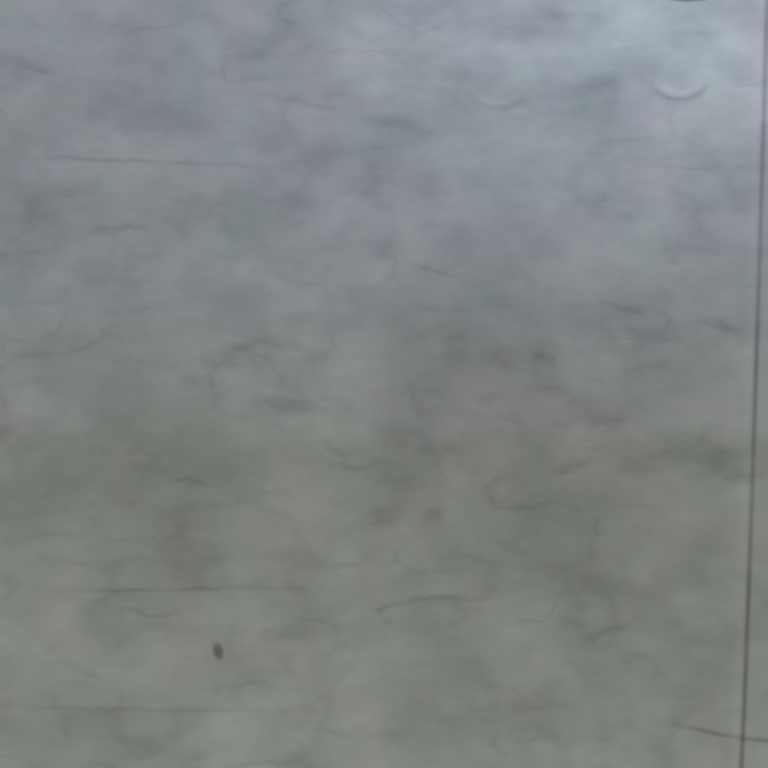
Reproduce this texture procedurally as a Shadertoy shader.

```glsl
// Worn grey-green panel with soft mottling, faint creases, a glossy upper corner and a side seam.

float hash(vec2 p) {
    vec3 q = fract(p.xyx * 0.1031);
    q += dot(q, q.yzx + 33.33);
    return fract((q.x + q.y) * q.z);
}

float noise(vec2 p) {
    vec2 cell = floor(p), f = fract(p);
    f = f * f * f * (f * (f * 6.0 - 15.0) + 10.0);
    return mix(mix(hash(cell), hash(cell + vec2(1, 0)), f.x),
               mix(hash(cell + vec2(0, 1)), hash(cell + vec2(1, 1)), f.x), f.y);
}

float fbm(vec2 p) {
    float sum = 0.0, amp = 0.5;
    for (int i = 0; i < 5; i++) {
        sum += amp * noise(p);
        p = mat2(0.8, 0.6, -0.6, 0.8) * p * 2.03 + 17.3;
        amp *= 0.5;
    }
    return sum;
}

// Soft broken lines along the middle level of a warped noise field
float creases(vec2 p, float width) {
    vec2 warped = p + 0.8 * vec2(fbm(p * 1.5 + 5.0), fbm(p * 1.5 + 41.0));
    float level = (noise(warped) - 0.5) / width;
    return exp(-level * level) * smoothstep(0.42, 0.68, fbm(p * 1.1 + 73.0));
}

// Soft stroke from a to b that fades towards both ends
float scratch(vec2 p, vec2 a, vec2 b, float width) {
    vec2 ab = b - a;
    float t = clamp(dot(p - a, ab) / dot(ab, ab), 0.0, 1.0);
    float d = length(p - a - ab * t) / width;
    return exp(-d * d) * smoothstep(0.0, 0.35, t) * smoothstep(1.0, 0.65, t);
}

// Lower arc of a shallow round dent: dark rim with a light lip inside
float dent(vec2 p, vec2 center) {
    vec2 q = (p - center) * vec2(1.0, 1.4);
    float r = length(q);
    float arc = smoothstep(0.005, -0.03, q.y);
    return arc * (exp(-pow((r - 0.036) / 0.006, 2.0)) - 0.6 * exp(-pow((r - 0.025) / 0.008, 2.0)));
}

void mainImage(out vec4 fragColor, in vec2 fragCoord) {
    vec2 uv = fragCoord / iResolution.xy;

    // Warm below, cool above, with a sheen at the upper right
    vec3 color = mix(vec3(0.476, 0.490, 0.468), vec3(0.494, 0.514, 0.528), smoothstep(0.36, 0.72, uv.y));
    color += vec3(0.016, 0.019, 0.016) * smoothstep(0.32, 0.0, uv.y);
    color += vec3(0.008, 0.009, 0.014) * smoothstep(0.65, 1.0, uv.y);
    vec2 toSheen = (uv - vec2(0.83, 1.03)) * vec2(2.0, 3.3);
    float sheen = exp(-dot(toSheen, toSheen));
    color += vec3(0.125, 0.140, 0.160) * sheen;

    // Rounded cloudy stains, faint level streaks and fine grain
    float clouds = fbm(uv * vec2(5.0, 5.5) + 3.0) - 0.48;
    float blotches = fbm(uv * vec2(13.0, 15.0) + 29.0) - 0.48;
    float mottle = fbm(uv * vec2(24.0, 34.0) + 67.0) - 0.48;
    float streaks = fbm(uv * vec2(28.0, 95.0) + 51.0) - 0.48;
    float grain = noise(uv * vec2(110.0, 190.0)) - 0.5;
    color += 0.075 * clouds + 0.085 * blotches + 0.035 * mottle + 0.016 * streaks + 0.005 * grain;
    color += vec3(0.026, -0.010, 0.012) * (fbm(uv * 13.0 + 90.0) - 0.48);
    color += 0.12 * sheen * (fbm(uv * vec2(18.0, 34.0) + 8.0) - 0.48);

    // Vertical reflections hanging from the top edge
    float hanging = noise(vec2(uv.x * 17.0, uv.y * 5.0)) - 0.5;
    color += 0.035 * hanging * smoothstep(0.65, 0.9, uv.y);

    // Three scales of creases, the smaller ones more level
    float dark = 0.024 * creases(uv * vec2(5.0, 7.5) + 12.0, 0.06);
    dark += 0.026 * creases(uv * vec2(8.0, 15.0) + 60.0, 0.09);
    dark += 0.022 * creases(uv * vec2(14.0, 27.0) + 31.0, 0.13);

    // Scattered blurred smudges, mostly level
    for (int i = 0; i < 22; i++) {
        float id = float(i) + 1.0;
        vec2 start = vec2(hash(vec2(id, 3.1)), hash(vec2(id, 7.7)));
        vec2 reach = vec2(0.04 + 0.08 * hash(vec2(id, 11.3)), 0.06 * (hash(vec2(id, 19.9)) - 0.5));
        vec2 wobble = vec2(0.0, 0.03 * (fbm(uv * 24.0 + id) - 0.5));
        float width = 0.003 + 0.006 * hash(vec2(id, 23.5));
        dark += 0.034 * scratch(uv + wobble, start, start + reach, width);
    }

    // Long hairlines, broken along their length
    vec2 bent = uv + vec2(0.0, 0.008 * (fbm(uv * vec2(16.0, 4.0)) - 0.5));
    float wear = 0.4 + 0.9 * noise(vec2(uv.x * 28.0, 4.0));
    dark += 0.036 * wear * scratch(bent, vec2(-0.02, 0.796), vec2(0.36, 0.784), 0.003);
    dark += 0.032 * wear * scratch(bent, vec2(0.02, 0.230), vec2(0.45, 0.236), 0.003);
    dark += 0.024 * wear * scratch(bent, vec2(-0.12, 0.084), vec2(0.46, 0.070), 0.003);
    dark += 0.080 * wear * scratch(bent, vec2(0.84, 0.062), vec2(1.08, 0.018), 0.0035);

    // Dents, a small dark fleck and a nick on the top edge
    dark += 0.065 * dent(uv, vec2(0.885, 0.897)) + 0.030 * dent(uv, vec2(0.65, 0.885));
    vec2 fleck = (uv - vec2(0.284, 0.152)) * mat2(0.97, 0.24, -0.24, 0.97) / vec2(0.007, 0.012);
    dark += 0.13 * smoothstep(1.4, 0.3, length(fleck));
    dark += 0.22 * smoothstep(1.3, 0.3, length((uv - vec2(0.895, 1.003)) / vec2(0.026, 0.006)));

    // Leaning purplish seam, blurred and uneven, with a pale edge beside it
    float seam = uv.x - mix(0.965, 0.999, pow(uv.y, 0.85));
    float seamLine = exp(-pow(seam / 0.0034, 2.0)) * (0.06 + 0.06 * noise(vec2(uv.y * 18.0, 2.0)));
    color -= seamLine * vec3(0.85, 1.1, 0.85);
    color += 0.012 * exp(-pow((seam + 0.010) / 0.007, 2.0));

    color -= dark * vec3(0.98, 1.05, 0.94);
    fragColor = vec4(color, 1.0);
}
```
